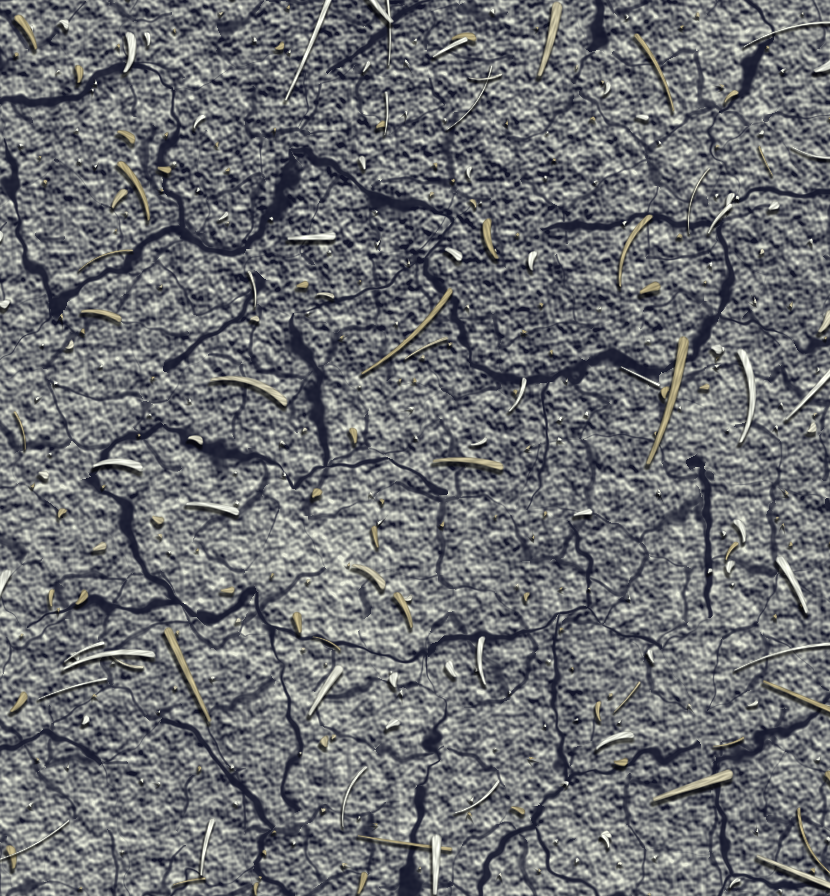
A WebGL 1 fragment shader for this texture:

```glsl
precision highp float;
// Dry, crumbly soil split by cracks and strewn with straw, chaff and pale grit.
// Soil is embossed gradient noise, cracks are warped Voronoi borders whose width
// varies per border, and debris is scattered as bent capsules on jittered grids.
uniform vec2 u_resolution;

vec2 hash2(vec2 p) {
  vec3 a = fract(p.xyx * vec3(0.1031, 0.1030, 0.0973));
  a += dot(a, a.yzx + 33.33);
  return fract((a.xx + a.yz) * a.zy);
}

float cornerSlope(vec2 cell, vec2 offset) {
  float angle = 6.2832 * hash2(cell).x;
  return dot(vec2(cos(angle), sin(angle)), offset);
}

float gradientNoise(vec2 p) {
  vec2 i = floor(p), f = fract(p), e = vec2(1.0, 0.0);
  vec2 s = f * f * f * (f * (f * 6.0 - 15.0) + 10.0);
  float low = mix(cornerSlope(i, f), cornerSlope(i + e, f - e), s.x);
  float high = mix(cornerSlope(i + e.yx, f - e.yx), cornerSlope(i + 1.0, f - 1.0), s.x);
  return mix(low, high, s.y);
}

float crumbHeight(vec2 p) {
  return 0.45 * gradientNoise(p * 43.0) + 0.38 * gradientNoise(p * 91.0 + 7.0)
       + 0.32 * gradientNoise(p * 187.0 + 19.0);
}

// x: distance to the nearest cell border, y: random value of that border
vec2 cellBorder(vec2 p) {
  vec2 home = floor(p), nearA = vec2(9.0), nearB = vec2(9.0), idA, idB;
  for (int y = -1; y <= 1; y++) {
    for (int x = -1; x <= 1; x++) {
      vec2 id = home + vec2(x, y);
      vec2 r = id + 0.1 + 0.8 * hash2(id + 31.0) - p;
      if (dot(r, r) < dot(nearA, nearA)) {
        nearB = nearA; idB = idA;
        nearA = r; idA = id;
      } else if (dot(r, r) < dot(nearB, nearB)) {
        nearB = r; idB = id;
      }
    }
  }
  float d = dot(0.5 * (nearA + nearB), normalize(nearB - nearA));
  return vec2(d, hash2(idA + idB + 57.0).x);
}

float crackMask(vec2 p, float density, float width) {
  vec2 border = cellBorder(p * density);
  float swell = 0.75 + 1.1 * gradientNoise(p * 17.0 + density);
  float w = width * smoothstep(0.15, 0.95, border.y) * max(swell, 0.0);
  float blur = 0.0012 + 0.3 * w;
  float open = smoothstep(0.0, 0.0015, w);
  return open * (1.0 - smoothstep(w - blur, w + blur, border.x / density));
}

// Signed distance to a bent, tapering stalk lying along x
float stalk(vec2 q, float halfLength, float halfWidth, float bend) {
  q.y += bend * q.x * q.x / halfLength;
  float t = clamp(q.x, -halfLength, halfLength);
  return length(q - vec2(t, 0.0)) - halfWidth * (0.8 + 0.35 * t / halfLength);
}

// Lays one size of debris, each piece with its shadow, over the soil
void scatter(inout vec3 color, vec2 p, float cell, float chance, vec2 size, float seed) {
  float pixel = 1.0 / u_resolution.y;
  vec2 home = floor(p / cell);
  for (int y = -1; y <= 1; y++) {
    for (int x = -1; x <= 1; x++) {
      vec2 id = home + vec2(x, y);
      vec2 place = hash2(id + seed), kind = hash2(id + seed + 40.0);
      vec2 form = hash2(id + seed + 80.0);
      if (kind.x > chance) continue;
      float angle = mix(-0.6, 2.1, form.x);
      mat2 turn = mat2(cos(angle), -sin(angle), sin(angle), cos(angle));
      float halfLength = size.x * mix(0.25, 1.0, form.y * form.y);
      float halfWidth = size.y * mix(0.45, 1.0, kind.y);
      float bend = 0.5 * (place.x - 0.5);
      vec2 r = p - (id + place) * cell;
      vec2 q = turn * r;
      vec2 shadowQ = turn * (r + vec2(0.3, 1.0) * (0.002 + 0.7 * halfWidth));
      float shade = stalk(shadowQ, halfLength, halfWidth, bend);
      color *= 1.0 - 0.65 * (1.0 - smoothstep(-0.001, 0.003, shade));
      float d = stalk(q, halfLength, halfWidth, bend);
      vec3 tint = mix(vec3(0.73, 0.68, 0.51), vec3(0.96, 0.97, 0.92),
                      smoothstep(0.2, 0.65, fract(kind.y * 7.0 + form.x)));
      float fibre = gradientNoise(q * vec2(70.0, 420.0) + id * 5.0);
      tint *= 0.95 + 0.3 * fibre - 0.22 * smoothstep(-0.5 * halfWidth, 0.0, d);
      color = mix(color, tint, 1.0 - smoothstep(-pixel, pixel, d));
    }
  }
}

void main() {
  vec2 p = gl_FragCoord.xy / u_resolution.y;

  // Crumbly soil, lit from above, with a darker rough patch near the top
  float crumbs = crumbHeight(p);
  float relief = crumbs - crumbHeight(p + vec2(0.001, 0.004));
  float patches = gradientNoise(p * 4.0 + 3.0) + 0.6 * gradientNoise(p * 12.0);
  float damp = exp(-dot(p - vec2(0.45, 0.8), (p - vec2(0.45, 0.8)) * vec2(9.0, 16.0)));
  float tone = 0.49 + 0.6 * crumbs + (0.85 + 0.3 * damp) * relief;
  tone += 0.16 * patches - 0.12 * damp;

  // Broad cracks, then a finer broken network; both wander with the soil
  vec2 wander = vec2(gradientNoise(p * 15.0), gradientNoise(p * 15.0 + 50.0)) * 0.03;
  wander += vec2(gradientNoise(p * 52.0), gradientNoise(p * 52.0 + 90.0)) * 0.009;
  float cracks = crackMask(p + wander, 6.3, 0.0068);
  float fine = crackMask(p + wander * 0.8 + 4.0, 14.0, 0.0036);
  tone = mix(tone, 0.05 + 0.1 * crumbs, max(cracks, 0.75 * fine));

  vec3 color = mix(vec3(0.07, 0.08, 0.16), vec3(0.93, 0.94, 0.87), clamp(tone, 0.0, 1.0));

  // Grit, chaff, thin stems and thick straws
  scatter(color, p, 0.035, 0.3, vec2(0.0015, 0.0022), 11.0);
  scatter(color, p, 0.075, 0.4, vec2(0.011, 0.0046), 23.0);
  scatter(color, p, 0.13, 0.4, vec2(0.065, 0.0018), 37.0);
  scatter(color, p, 0.14, 0.6, vec2(0.075, 0.0052), 59.0);

  gl_FragColor = vec4(color, 1.0);
}
```
